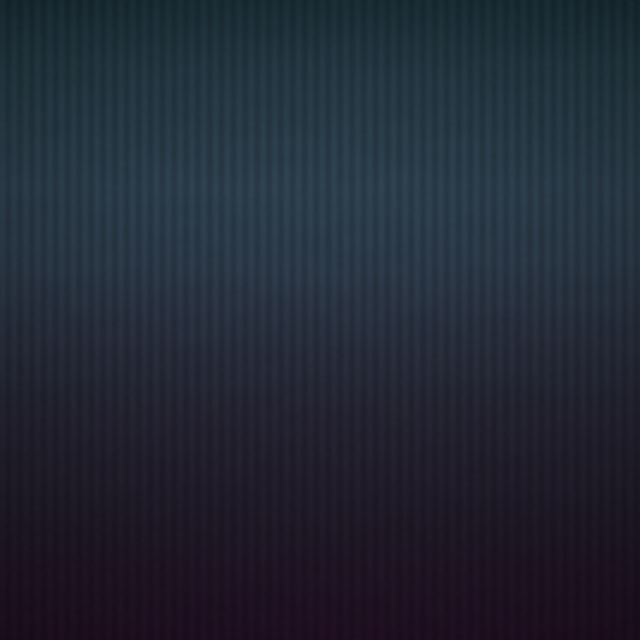
Write a Shadertoy shader that draws this background.

```glsl
// Dim ribbed backdrop: a vertical teal, slate and plum gradient
// crossed by fine soft vertical ribs, with darker sides and faint grain.
// Built from smooth colour blends, a cosine repeat and value noise.

const float TAU = 6.2831853;
const float RIB_COUNT = 54.0;
const float RIB_PHASE = 0.2;

const vec3 PLUM  = vec3(0.113, 0.052, 0.118);
const vec3 DUSK  = vec3(0.112, 0.088, 0.140);
const vec3 INDIGO = vec3(0.135, 0.132, 0.185);
const vec3 SLATE = vec3(0.163, 0.216, 0.270);
const vec3 STEEL = vec3(0.166, 0.234, 0.285);
const vec3 TEAL  = vec3(0.128, 0.202, 0.240);
const vec3 DEEP_TEAL = vec3(0.092, 0.160, 0.190);

float hash(vec2 p) {
    return fract(sin(dot(p, vec2(127.1, 311.7))) * 43758.5453);
}

float valueNoise(vec2 p) {
    vec2 cell = floor(p);
    vec2 f = fract(p);
    f = f * f * (3.0 - 2.0 * f);
    float low = mix(hash(cell), hash(cell + vec2(1.0, 0.0)), f.x);
    float high = mix(hash(cell + vec2(0.0, 1.0)), hash(cell + 1.0), f.x);
    return mix(low, high, f.y);
}

// Linear fade from 0 at "a" to 1 at "b"
float ramp(float a, float b, float x) {
    return clamp((x - a) / (b - a), 0.0, 1.0);
}

// Colour at a height, from the bottom (0) to the top (1)
vec3 verticalGradient(float y) {
    vec3 col = mix(PLUM, DUSK, ramp(0.0, 0.17, y));
    col = mix(col, INDIGO, ramp(0.17, 0.36, y));
    col = mix(col, SLATE, ramp(0.36, 0.59, y));
    col = mix(col, STEEL, ramp(0.59, 0.71, y));
    col = mix(col, TEAL, ramp(0.71, 0.90, y));
    return mix(col, DEEP_TEAL, ramp(0.90, 1.0, y));
}

// Soft wave across the width, from -1 in grooves to 1 on ridges
float ribs(float x, float count, float phase) {
    return cos(TAU * (x * count - phase));
}

// Gentle darkening toward the left and right sides
float sideShade(float x, float strength) {
    float d = abs(2.0 * x - 1.0);
    return 1.0 - strength * d * d;
}

void mainImage(out vec4 fragColor, in vec2 fragCoord) {
    vec2 uv = fragCoord / iResolution.xy;
    vec3 col = verticalGradient(uv.y);

    // Ribs and side shading
    col *= 1.0 + 0.085 * ribs(uv.x, RIB_COUNT, RIB_PHASE);
    col *= 1.03 * sideShade(uv.x, 0.13);

    // Broad mottling and fine grain
    col *= 1.0 + 0.03 * (valueNoise(uv * vec2(24.0, 40.0)) - 0.5);
    col += 0.008 * (valueNoise(uv * 180.0) - 0.5);

    fragColor = vec4(col, 1.0);
}
```
